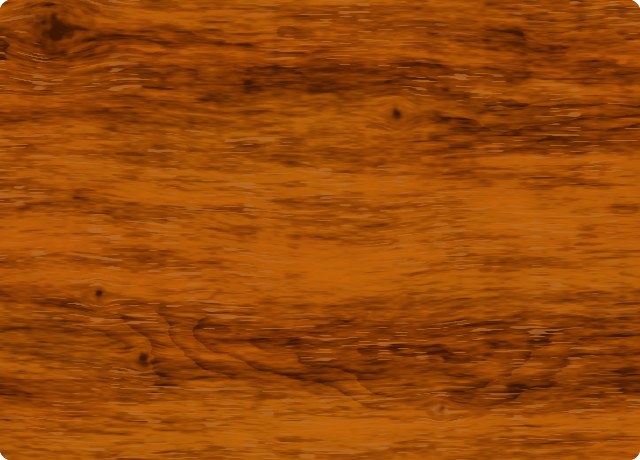
Give the GLSL for this texture, as a Shadertoy shader.

```glsl
// Polished orange-brown wood board with rounded corners on white.
// Stretched noise gives streaks, fibres and pores; contour lines of a smooth
// field give the growth rings, and scattered knots bend the grain around them.

#define BRIGHT_TONE 0.81
#define BAND_DARKENING 0.25
#define STREAK_STRENGTH 0.88
#define GRAIN_STRENGTH 0.58
#define FIBRE_STRENGTH 0.15
#define SPECKLE_STRENGTH 0.26
#define RING_STRENGTH 0.26
#define RING_COUNT 9.0
#define PORE_STRENGTH 0.75
#define KNOT_COUNT 5
#define CORNER_RADIUS 0.026

const vec3 KNOT_BROWN = vec3(0.25, 0.09, 0.01);
const vec3 DARK_BROWN = vec3(0.48, 0.20, 0.01);
const vec3 RED_BROWN  = vec3(0.56, 0.25, 0.02);
const vec3 AMBER      = vec3(0.63, 0.29, 0.02);
const vec3 ORANGE     = vec3(0.70, 0.35, 0.03);
const vec3 PALE_PORE  = vec3(0.72, 0.42, 0.16);

float hash(vec2 p) {
    return fract(sin(dot(p, vec2(127.1, 311.7))) * 43758.5453);
}

float noise(vec2 p) {
    vec2 i = floor(p), f = fract(p);
    f = f * f * (3.0 - 2.0 * f);
    return mix(mix(hash(i), hash(i + vec2(1, 0)), f.x),
               mix(hash(i + vec2(0, 1)), hash(i + vec2(1, 1)), f.x), f.y);
}

float fbm(vec2 p) {
    float sum = 0.0, amp = 0.533;
    for (int i = 0; i < 4; i++) {
        sum += amp * noise(p);
        p = p * 2.03 + 17.3;
        amp *= 0.5;
    }
    return sum;
}

float ramp(float a, float b, float x) {
    return clamp((x - a) / (b - a), 0.0, 1.0);
}

// Tone 0..1 to wood colour, darkest to brightest
vec3 woodColor(float tone) {
    vec3 c = mix(KNOT_BROWN, DARK_BROWN, ramp(0.0, 0.35, tone));
    c = mix(c, RED_BROWN, ramp(0.35, 0.51, tone));
    c = mix(c, AMBER, ramp(0.51, 0.65, tone));
    c = mix(c, ORANGE, ramp(0.65, 0.80, tone));
    return c * (1.0 + 0.08 * ramp(0.80, 1.1, tone));
}

// Bends the grain around each knot and returns the knots' darkness
float knots(vec2 p, float aspect, inout vec2 grain) {
    float dark = 0.0;
    float ragged = 0.6 + 0.8 * fbm(p * 45.0);
    for (int i = 0; i < KNOT_COUNT; i++) {
        float n = float(i);
        vec2 center = vec2(aspect * fract(0.085 + 0.535 * n), 0.52 + 0.42 * cos(0.98 * n));
        float radius = 0.010 + 0.022 * exp(-2.5 * n);
        vec2 d = (p - center) / radius;
        grain.y -= 0.7 * (p.y - center.y) * exp(-dot(d, d) * 0.12);
        d *= ragged * vec2(1.0, 0.85);
        dark += exp(-dot(d, d)) + 0.2 * exp(-dot(d, d) * 0.15);
    }
    return dark * (0.35 + 1.0 * noise(p * 85.0));
}

// Thin broken lines where stretched noise crosses its middle value
float fibres(vec2 p) {
    float line = 1.0 - smoothstep(0.0, 0.16, abs(noise(p) - 0.5));
    return line * smoothstep(0.35, 0.65, noise(p * vec2(0.7, 0.4) + 23.0));
}

void mainImage(out vec4 fragColor, in vec2 fragCoord) {
    vec2 p = fragCoord / iResolution.y;
    float aspect = iResolution.x / iResolution.y;

    // Grain coordinates: gently wavy, bent at the knots
    vec2 grain = p;
    grain.y += 0.06 * (fbm(p * vec2(1.6, 2.6) + 4.0) - 0.5);
    float knotDark = knots(p, aspect, grain);

    // Broad darker bands above and below a clear middle
    float upper = smoothstep(0.58, 0.76, grain.y);
    float lower = smoothstep(0.08, 0.14, grain.y) * (1.0 - smoothstep(0.30, 0.38, grain.y));
    float figured = max(upper, lower);

    // Streaks, fibres and speckle along the board
    float tone = BRIGHT_TONE - BAND_DARKENING * figured;
    tone += STREAK_STRENGTH * (fbm(grain * vec2(2.6, 26.0)) - 0.5);
    tone += GRAIN_STRENGTH * (fbm(grain * vec2(17.0, 120.0) + 31.0) - 0.5);
    tone += SPECKLE_STRENGTH * (noise(grain * vec2(65.0, 270.0) + 5.0) - 0.5);
    tone -= FIBRE_STRENGTH * fibres(grain * vec2(10.0, 72.0) + 43.0);

    // Growth rings: ragged contours, soft inside and sharp outside
    float field = fbm(grain * vec2(1.3, 4.5) + 9.0) + 0.06 * fbm(p * vec2(18.0, 50.0));
    float ring = fract(field * RING_COUNT);
    ring = smoothstep(0.45, 0.94, ring) * (1.0 - smoothstep(0.94, 1.0, ring));
    tone -= RING_STRENGTH * figured * ring * smoothstep(0.25, 0.65, noise(p * vec2(5.0, 9.0)));

    // Short dark dashes and knots
    float dash = smoothstep(0.76, 0.88, noise(grain * vec2(11.0, 105.0) + 57.0));
    tone -= 0.20 * dash + 0.55 * knotDark;

    // Colour with slow hue drift and pale open pores
    vec3 color = woodColor(tone);
    color.g *= 1.0 + 0.16 * (fbm(grain * vec2(2.0, 8.0) + 71.0) - 0.5);
    float pore = smoothstep(0.70, 0.84, noise(grain * vec2(24.0, 290.0) + 13.0));
    pore *= smoothstep(0.25, 0.6, noise(grain * vec2(4.0, 16.0) + 83.0));
    color = mix(color, PALE_PORE, PORE_STRENGTH * pore * (1.0 - clamp(knotDark, 0.0, 1.0)));

    // Rounded board edge
    vec2 halfSize = 0.5 * vec2(aspect, 1.0);
    vec2 corner = abs(p - halfSize) - halfSize + CORNER_RADIUS;
    float edge = length(max(corner, 0.0)) - CORNER_RADIUS;
    float outside = smoothstep(-0.5, 0.5, edge * iResolution.y - 0.5);
    fragColor = vec4(mix(color, vec3(1.0), outside), 1.0);
}
```
